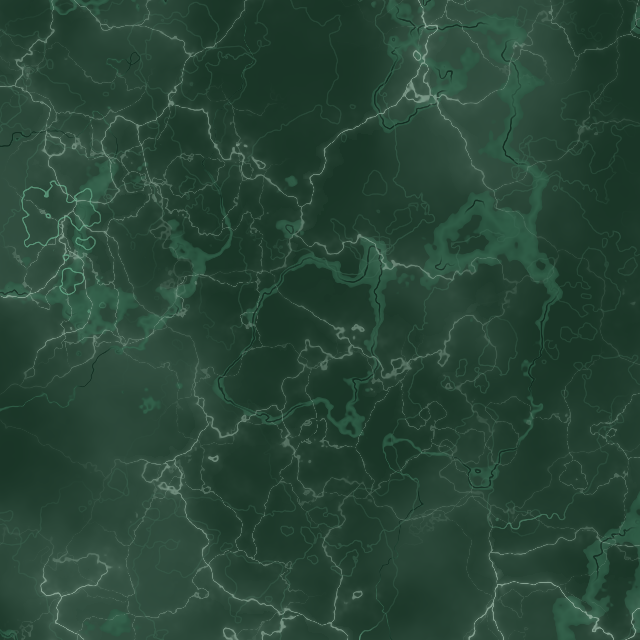
Give the GLSL for this texture, as a three.js fragment shader.

```glsl
// Dark green marble: soft grey clouds, ragged mint bands with dark cracked cores,
// and pale glowing veins. Veins are warped cellular edges; bands and hairlines
// are level lines of layered noise.

varying vec2 vUv;

const vec2 SEED_STEP = vec2(17.3, 41.7);
const vec3 DEEP_GREEN = vec3(0.100, 0.208, 0.151);
const vec3 CLOUD_GREEN = vec3(0.190, 0.305, 0.247);
const vec3 BAND_GREEN = vec3(0.170, 0.345, 0.262);
const vec3 CRACK_DARK = vec3(0.050, 0.130, 0.095);
const vec3 VEIN_PALE = vec3(0.600, 0.710, 0.645);
const vec3 MINT = vec3(0.450, 0.740, 0.600);

vec2 hash2(vec2 p) {
  vec3 h = fract(p.xyx * vec3(0.1031, 0.1030, 0.0973));
  h += dot(h, h.yzx + 33.33);
  return fract((h.xx + h.yz) * h.zy);
}

// Smooth value noise from -1 to 1
float noise(vec2 p) {
  vec2 i = floor(p);
  vec2 f = fract(p);
  f = f * f * f * (f * (f * 6.0 - 15.0) + 10.0);
  float low = mix(hash2(i).x, hash2(i + vec2(1.0, 0.0)).x, f.x);
  float high = mix(hash2(i + vec2(0.0, 1.0)).x, hash2(i + vec2(1.0)).x, f.x);
  return 2.0 * mix(low, high, f.y) - 1.0;
}

// Layered noise; gain sets the roughness
float fbm(vec2 p, float gain) {
  float sum = 0.0;
  float amplitude = 0.5;
  for (int i = 0; i < 6; i++) {
    sum += amplitude * noise(p);
    p = mat2(1.6, 1.2, -1.2, 1.6) * p + SEED_STEP;
    amplitude *= gain;
  }
  return sum;
}

// Distance to the border between the two nearest cell points
float cellEdge(vec2 p) {
  vec2 cell = floor(p);
  vec2 nearest = vec2(8.0);
  vec2 second = vec2(8.0);
  for (int y = -1; y <= 1; y++) {
    for (int x = -1; x <= 1; x++) {
      vec2 id = cell + vec2(float(x), float(y));
      vec2 r = id + hash2(id + 80.0) - p;
      if (dot(r, r) < dot(nearest, nearest)) {
        second = nearest;
        nearest = r;
      } else if (dot(r, r) < dot(second, second)) {
        second = r;
      }
    }
  }
  return dot(0.5 * (nearest + second), normalize(second - nearest));
}

// Canvas distance to a jagged network of cell borders
float veinDistance(vec2 uv, float scale, float warp, float seed) {
  vec2 p = uv * scale + SEED_STEP * seed;
  vec2 bend = vec2(fbm(p * 1.2, 0.5), fbm(p * 1.2 + SEED_STEP, 0.5));
  return cellEdge(p + warp * bend) / scale;
}

// x: noise height, y: canvas distance to its zero line
vec2 levelLine(vec2 uv, float scale, float gain, float seed) {
  const float STEP = 0.001;
  vec2 p = uv * scale + SEED_STEP * seed;
  float n = fbm(p, gain);
  float dx = fbm(p + vec2(STEP * scale, 0.0), gain) - n;
  float dy = fbm(p + vec2(0.0, STEP * scale), gain) - n;
  return vec2(n, abs(n) * STEP / max(length(vec2(dx, dy)), 0.002));
}

float stroke(float dist, float width) {
  return 1.0 - smoothstep(0.15 * width, width, dist);
}

// Patchy mask of slow noise
float patches(vec2 uv, float scale, float seed, float low, float high) {
  return smoothstep(low, high, noise(uv * scale + SEED_STEP * seed));
}

void main() {
  vec2 uv = vUv;

  // Cloudy ground
  float cloud = smoothstep(-0.32, 0.5, fbm(uv * 3.6 + SEED_STEP, 0.45));
  vec3 color = mix(DEEP_GREEN, CLOUD_GREEN, cloud);

  // Mint bands with a lighter inner zone and broken dark cores
  vec2 band = levelLine(uv, 4.2, 0.52, 3.0);
  float width = mix(0.006, 0.075, patches(uv, 4.0, 5.0, -0.5, 0.6));
  float outer = 1.0 - smoothstep(width - 0.008, width + 0.008, abs(band.x));
  float inner = 1.0 - smoothstep(0.0, width, abs(band.x));
  color = mix(color, BAND_GREEN, 0.72 * outer);
  color += vec3(0.025, 0.045, 0.035) * inner * outer;
  float cracked = patches(uv, 14.0, 6.0, -0.3, 0.3);
  color = mix(color, CRACK_DARK, 0.8 * cracked * outer * stroke(band.y, 0.0020));

  // Faint wandering hairlines
  float hairA = stroke(levelLine(uv, 5.0, 0.5, 8.0).y, 0.0018);
  float hairB = stroke(levelLine(uv, 3.5, 0.55, 11.0).y, 0.0018);
  float hair = hairA * patches(uv, 5.0, 9.0, -0.6, 0.5) + 0.7 * hairB;
  color = mix(color, BAND_GREEN + 0.07, 0.45 * min(hair, 1.0));

  // Pale main veins with a misty halo, then thinner side veins
  float mainDist = veinDistance(uv, 4.3, 0.75, 2.0);
  float mainPower = mix(0.12, 1.0, patches(uv, 3.5, 13.0, -0.55, 0.35));
  float halo = 0.12 * exp(-mainDist / 0.022) + 0.16 * exp(-mainDist / 0.005);
  color = mix(color, VEIN_PALE, mainPower * (halo + 0.55 * stroke(mainDist, 0.0024)));
  float sideDist = veinDistance(uv, 6.5, 0.9, 7.0);
  float sidePower = patches(uv, 4.5, 15.0, -0.1, 0.7);
  float side = 0.10 * exp(-sideDist / 0.009) + 0.35 * stroke(sideDist, 0.0021);
  color = mix(color, VEIN_PALE, sidePower * side);

  // Rare bright mint sparks along the hairlines
  color = mix(color, MINT, 0.6 * hairB * patches(uv, 4.0, 19.0, 0.45, 0.75));

  gl_FragColor = vec4(color, 1.0);
}
```
